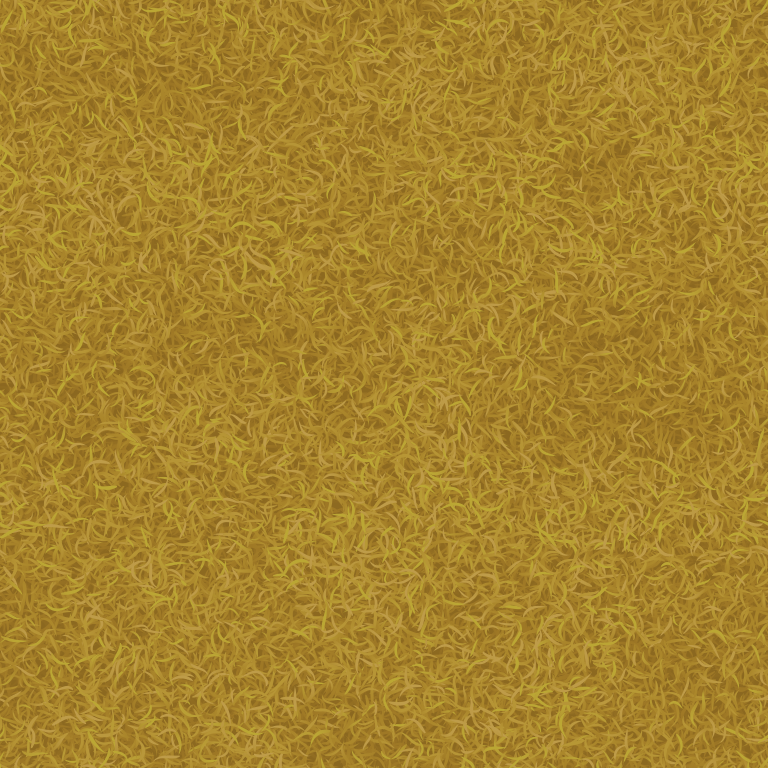
Reproduce this texture procedurally as a Shadertoy shader.

```glsl
// Dry golden grass: short curved blades lie in every direction, stacked in
// layers from dark undergrowth up to pale straw and yellow-green tops.
// Each layer is a jittered grid that wraps, so the canvas tiles.

const int   LAYERS      = 14;
const int   CELLS       = 46;      // blades per side in one layer
const int   PATCHES     = 9;       // soft light and dark patches per side
const vec2  HALF_LENGTH = vec2(0.0090, 0.0195);
const vec2  HALF_WIDTH  = vec2(0.0011, 0.0024);
const float MAX_BEND    = 0.55;
const float MAX_SWAY    = 0.30;
const float TONE_SPREAD = 0.26;    // difference between blades of a layer
const float TONE_ALONG  = 0.22;    // root to tip
const float TONE_PATCH  = 0.24;

const vec3 SOIL  = vec3(0.535, 0.400, 0.122);
const vec3 DARK  = vec3(0.560, 0.420, 0.130);
const vec3 SHADE = vec3(0.620, 0.470, 0.147);
const vec3 GOLD  = vec3(0.670, 0.530, 0.170);
const vec3 LIGHT = vec3(0.715, 0.585, 0.210);
const vec3 GREEN = vec3(0.735, 0.655, 0.205);
const vec3 STRAW = vec3(0.745, 0.610, 0.285);

// Integer hash: three random values in 0..1
vec3 hash3(ivec3 key) {
    uvec3 v = uvec3(key) * 1664525u + 1013904223u;
    v.x += v.y * v.z; v.y += v.z * v.x; v.z += v.x * v.y;
    v ^= v >> 16u;
    v.x += v.y * v.z; v.y += v.z * v.x; v.z += v.x * v.y;
    return vec3(v >> 8u) / 16777216.0;
}

ivec2 wrap(ivec2 cell, int count) {
    return (cell + count) % count;
}

// Value noise that repeats over the unit square
float patchNoise(vec2 uv) {
    vec2 p = uv * float(PATCHES);
    ivec2 i = ivec2(floor(p));
    vec2 f = smoothstep(0.0, 1.0, fract(p));
    float a = hash3(ivec3(wrap(i, PATCHES), 900)).x;
    float b = hash3(ivec3(wrap(i + ivec2(1, 0), PATCHES), 900)).x;
    float c = hash3(ivec3(wrap(i + ivec2(0, 1), PATCHES), 900)).x;
    float d = hash3(ivec3(wrap(i + ivec2(1, 1), PATCHES), 900)).x;
    return mix(mix(a, b, f.x), mix(c, d, f.x), f.y);
}

// Tone 0..1 to colour; bright blades lean to green or straw
vec3 grassColor(float tone, float tint) {
    vec3 color = mix(DARK, SHADE, smoothstep(0.08, 0.45, tone));
    color = mix(color, GOLD, smoothstep(0.45, 0.80, tone));
    color = mix(color, LIGHT, smoothstep(0.78, 0.98, tone));
    vec3 accent = tint > 0.5 ? GREEN : STRAW;
    float strength = smoothstep(0.15, 0.35, abs(tint - 0.5));
    return mix(color, accent, strength * smoothstep(0.74, 1.02, tone));
}

// Coverage of a tapered, bent blade; along runs from root 0 to tip 1
float blade(vec2 p, vec3 shape, vec3 curve, float pixel, out float along) {
    float angle = 6.2831853 * shape.x;
    vec2 dir = vec2(cos(angle), sin(angle));
    float halfLength = mix(HALF_LENGTH.x, HALF_LENGTH.y, shape.y);
    float x = dot(p, dir) / halfLength;
    float y = dot(p, vec2(-dir.y, dir.x));
    along = 0.5 + 0.5 * x;
    if (abs(x) >= 1.0) return 0.0;

    float bend = MAX_BEND * (2.0 * curve.x - 1.0);
    float sway = MAX_SWAY * (2.0 * curve.y - 1.0);
    float spine = halfLength * (bend * (x * x - 0.33) + sway * (x * x * x - x));
    float slope = 2.0 * bend * x + sway * (3.0 * x * x - 1.0);
    float dist = abs(y - spine) * inversesqrt(1.0 + slope * slope);

    float fullness = 0.5 * (shape.y + shape.z);
    float width = mix(HALF_WIDTH.x, HALF_WIDTH.y, fullness);
    width *= 2.6 * sqrt(along) * (1.0 - along);
    return clamp((width - dist) / pixel + 0.5, 0.0, 1.0)
         * clamp(2.0 * width / pixel, 0.0, 1.0);
}

void mainImage(out vec4 fragColor, in vec2 fragCoord) {
    vec2 uv = fragCoord / iResolution.xy;
    float pixel = 1.0 / iResolution.y;
    float count = float(CELLS);
    float patchTone = TONE_PATCH * (patchNoise(uv) - 0.5);
    vec3 color = mix(SOIL, DARK, 0.5 + 2.0 * patchTone);

    // Paint from the lowest layer to the highest
    for (int layer = 0; layer < LAYERS; layer++) {
        float height = float(layer) / float(LAYERS - 1);
        vec2 grid = uv * count + hash3(ivec3(layer, 7, 500)).xy;
        ivec2 home = ivec2(floor(grid));

        for (int j = -1; j <= 1; j++)
        for (int i = -1; i <= 1; i++) {
            ivec2 cell = home + ivec2(i, j);
            ivec2 id = wrap(cell, CELLS);
            vec3 place = hash3(ivec3(id, layer));
            vec3 shape = hash3(ivec3(id, layer + 100));
            vec3 curve = hash3(ivec3(id, layer + 200));
            vec2 p = (grid - vec2(cell) - place.xy) / count;

            float along;
            float cover = blade(p, shape, curve, pixel, along);
            float tone = height + patchTone + TONE_SPREAD * (place.z - 0.5)
                       + TONE_ALONG * (along - 0.5);
            color = mix(color, grassColor(tone, curve.z), cover);
        }
    }
    fragColor = vec4(color, 1.0);
}
```
